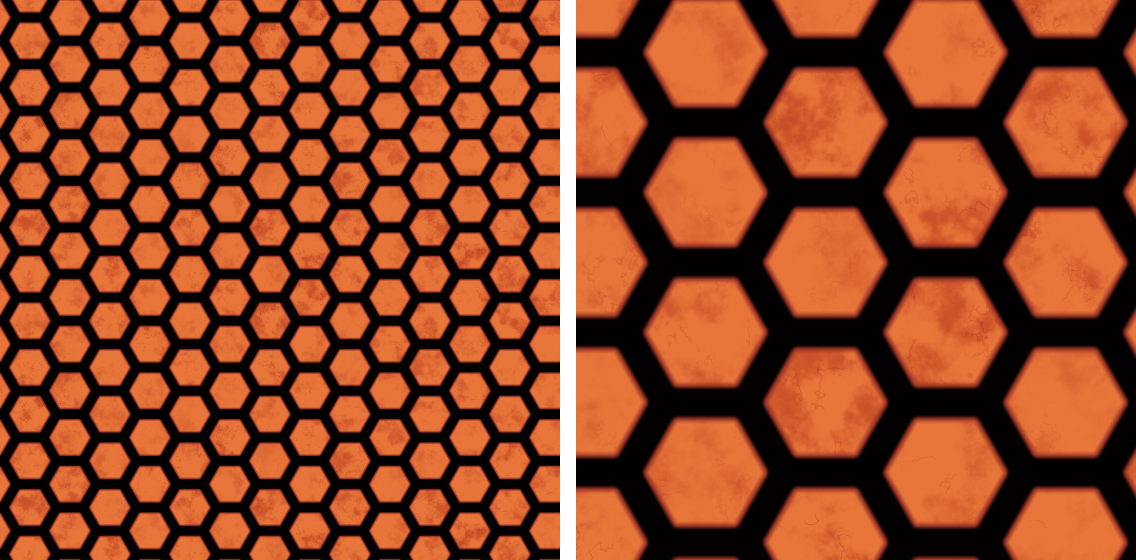
Left: the whole. Right: its middle third, enlarged.
Give the GLSL for this pattern, as a WebGL 2 fragment shader.

```glsl
#version 300 es
precision highp float;
// Seamless honeycomb of worn orange hexagon tiles set in wide black joints.

#define PAIRS 7.0            // column pairs across
#define ROWS 12.0            // tiles down each column
#define WEAR_ROWS 6.0        // rows before the wear repeats
#define ORIGIN vec2(0.3735, 0.125)
#define APOTHEM 0.396        // tile half height, in row heights
#define ROUNDING 0.06
#define EDGE_SOFTNESS 0.02
#define RIM_WIDTH 0.055
#define STAIN_SCALE 3.6
#define STAIN_STRENGTH 0.85
#define SCRATCH_STRENGTH 0.4

uniform vec2 u_resolution;
out vec4 fragColor;

const vec3 JOINT = vec3(0.006, 0.0, 0.0);
const vec3 GLAZE = vec3(0.908, 0.462, 0.228);
const vec3 STAIN = vec3(0.74, 0.25, 0.13);
const vec3 RIM = vec3(0.60, 0.20, 0.14);

float hash(vec2 p) {
    return fract(sin(dot(p, vec2(127.1, 311.7))) * 43758.5453);
}

float valueNoise(vec2 p) {
    vec2 i = floor(p), f = fract(p);
    f = f * f * (3.0 - 2.0 * f);
    return mix(mix(hash(i), hash(i + vec2(1, 0)), f.x),
               mix(hash(i + vec2(0, 1)), hash(i + vec2(1, 1)), f.x), f.y);
}

// Rotated octaves, normalised to 0..1
float fbm(vec2 p) {
    const mat2 TURN = mat2(0.8, 0.6, -0.6, 0.8);
    float sum = 0.0, total = 0.0, weight = 1.0;
    for (int i = 0; i < 5; i++) {
        sum += weight * valueNoise(p);
        total += weight;
        weight *= 0.62;
        p = TURN * p * 2.03 + 7.3;
    }
    return sum / total;
}

// Signed distance to a flat-topped hexagon
float hexagon(vec2 p, float apothem) {
    const vec2 AXIS = vec2(-0.8660254, 0.5);
    p = abs(p);
    p -= 2.0 * min(dot(AXIS, p), 0.0) * AXIS;
    float halfSide = apothem * 0.57735;
    p -= vec2(clamp(p.x, -halfSide, halfSide), apothem);
    return length(p) * sign(p.y);
}

vec3 tileSurface(vec2 local, vec2 id) {
    vec2 seed = vec2(hash(id + 3.7), hash(id + 19.1)) * 40.0;
    vec2 p = local * STAIN_SCALE + seed;
    float wear = mix(0.3, 1.0, hash(id + 41.3));

    // Cloudy blotches
    float stain = smoothstep(0.44, 0.80, fbm(p)) * wear * STAIN_STRENGTH;

    // Thin broken veins along a noise contour
    float vein = 1.0 - smoothstep(0.0, 0.022, abs(fbm(p * 0.8 + 23.0) - 0.5));
    vein *= smoothstep(0.50, 0.72, valueNoise(p * 1.7 + 11.0));
    stain += vein * wear * SCRATCH_STRENGTH;

    return mix(GLAZE, STAIN, min(stain, 0.9));
}

void main() {
    vec2 uv = gl_FragCoord.xy / u_resolution;
    vec2 grid = uv * vec2(PAIRS, ROWS) - ORIGIN;

    // Nearest centre of two interleaved lattices
    const vec2 CELL = vec2(1.7320508, 1.0);
    vec2 evenId = floor(grid + 0.5);
    vec2 oddId = floor(grid) + 0.5;
    vec2 evenLocal = (grid - evenId) * CELL;
    vec2 oddLocal = (grid - oddId) * CELL;
    bool isEven = dot(evenLocal, evenLocal) < dot(oddLocal, oddLocal);
    vec2 local = isEven ? evenLocal : oddLocal;
    vec2 id = isEven ? evenId : oddId;
    id = floor(mod(id * 2.0 + 0.5, 2.0 * vec2(PAIRS, WEAR_ROWS)));

    // Glazed face, darkened rim, black joint
    float d = hexagon(local, APOTHEM - ROUNDING) - ROUNDING;
    float soft = max(EDGE_SOFTNESS, 0.75 * ROWS / u_resolution.y);
    vec3 color = tileSurface(local, id);
    color = mix(color, RIM, smoothstep(-RIM_WIDTH, -0.005, d));
    color = mix(color, JOINT, smoothstep(-soft, soft, d));
    fragColor = vec4(color, 1.0);
}
```
